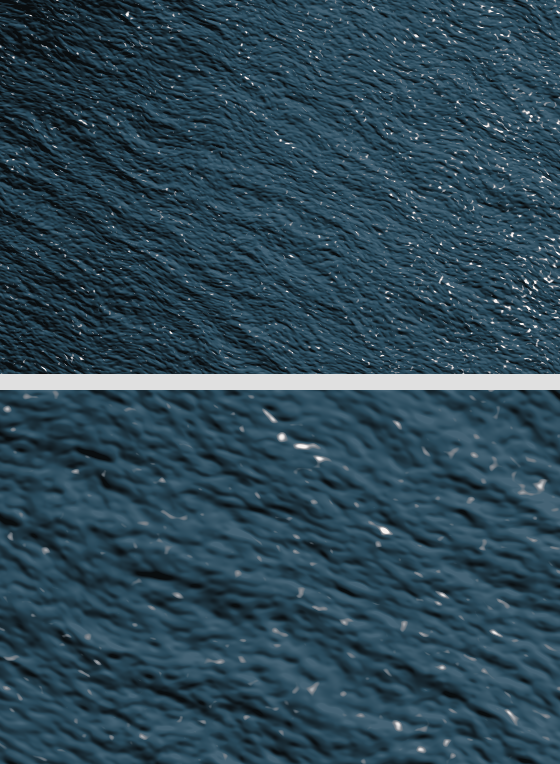
Top: the whole. Bottom: its middle third, enlarged.
A WebGL 1 fragment shader for this texture:

```glsl
precision highp float;
// Dark blue sea seen from above, with wind ripples and sun glitter on the right.
// Layers of stretched gradient noise form a height field; its slope sets the
// tone, and fine noise near crests and sunlit water sets the glints.

#define SWELL_SLOPE 0.055
#define CHOP_SLOPE 0.065
#define RIPPLE_SLOPE 0.085
#define FINE_SLOPE 0.095
#define SLOPE_STEP 0.003
#define WARP 0.016
#define GLINT_LEVEL 0.50

uniform vec2 u_resolution;

const vec3 ABYSS = vec3(0.035, 0.05, 0.06);
const vec3 WATER = vec3(0.16, 0.29, 0.36);
const vec3 SKYLIT = vec3(0.27, 0.39, 0.46);
const vec3 SHEEN = vec3(0.47, 0.50, 0.53);
const vec3 SUNLIGHT = vec3(0.97, 0.95, 0.94);

vec2 gradientAt(vec2 cell) {
  float h = fract(sin(dot(cell, vec2(127.1, 311.7))) * 43758.5453);
  return vec2(cos(6.2832 * h), sin(6.2832 * h));
}

float noise(vec2 p) {
  vec2 i = floor(p), f = p - i;
  vec2 w = f * f * f * (f * (f * 6.0 - 15.0) + 10.0);
  vec2 right = vec2(1.0, 0.0), up = vec2(0.0, 1.0);
  float a = dot(gradientAt(i), f);
  float b = dot(gradientAt(i + right), f - right);
  float c = dot(gradientAt(i + up), f - up);
  float d = dot(gradientAt(i + 1.0), f - 1.0);
  return 1.4 * mix(mix(a, b, w.x), mix(c, d, w.x), w.y);
}

// Coordinates along and across waves whose crests fall to the right.
vec2 alongCrest(vec2 p, float angle) {
  float c = cos(angle), s = sin(angle);
  return vec2(c * p.x - s * p.y, s * p.x + c * p.y);
}

float swellField(vec2 p) {
  return noise(alongCrest(p, 0.62) * vec2(3.2, 11.0) + 3.7) - 0.08;
}

// Sharp-crested wave, scaled so that its slope is close to one.
float ridge(float n, float frequency) {
  return -2.0 * sqrt(n * n + 0.008) / frequency;
}

// Rounded, broken wave of the same slope.
float hump(float n, float frequency) {
  return 1.6 * (n - 0.5 * sqrt(n * n + 0.01)) / frequency;
}

float seaHeight(vec2 p) {
  float chop = noise(alongCrest(p, 0.48) * vec2(13.0, 31.0) + 21.3);
  float ripple = noise(alongCrest(p, 0.38) * vec2(34.0, 72.0) + 47.9);
  float fine = noise(alongCrest(p, 0.30) * vec2(72.0, 135.0) + 83.1);
  return SWELL_SLOPE * ridge(swellField(p), 11.0)
       + CHOP_SLOPE * ridge(chop - 0.07, 31.0)
       + RIPPLE_SLOPE * hump(ripple, 72.0)
       + FINE_SLOPE * hump(fine, 135.0);
}

// Broad light: dim on the left and below, deepest in the upper left corner.
float ambient(vec2 p) {
  float light = mix(0.36, 0.63, smoothstep(0.0, 1.0, p.x));
  vec2 corner = (p - vec2(0.0, 1.06)) / vec2(0.5, 0.3);
  light -= 0.24 * exp(-dot(corner, corner));
  return light - 0.09 * (1.0 - smoothstep(0.0, 0.45, p.y));
}

// Sun glitter: grows to the right, strongest in a pool near the right edge.
float sunAmount(vec2 p) {
  vec2 pool = (p - vec2(1.47, 0.22)) / vec2(0.16, 0.09);
  return 0.9 * smoothstep(0.6, 1.6, p.x) + 0.7 * exp(-dot(pool, pool));
}

void main() {
  vec2 p = gl_FragCoord.xy / u_resolution.y;
  vec2 sea = p + WARP * vec2(noise(p * 6.0), noise(p * 6.0 + 17.0));

  // Faces rising away from the viewer are dark, far sides catch the sky.
  vec2 away = vec2(0.42, 0.91) * SLOPE_STEP;
  float slope = (seaHeight(sea) - seaHeight(sea + away)) / SLOPE_STEP;
  float patches = noise(p * vec2(5.0, 6.0) + 61.0);
  float tone = ambient(p) + slope + 0.05 * patches;

  vec3 color = mix(ABYSS, WATER, clamp(tone / 0.6, 0.0, 1.0));
  color = mix(color, SKYLIT, clamp((tone - 0.6) / 0.4, 0.0, 1.0));

  // Glints gather in broken lines along the swell crests.
  float crest = 1.0 - smoothstep(0.0, 0.13, abs(swellField(sea + away)));
  crest *= smoothstep(-0.15, 0.35, patches);
  float sparkle = noise(alongCrest(sea, 0.45) * vec2(85.0, 125.0) + 131.0);
  float clusters = noise(alongCrest(sea, 0.55) * vec2(17.0, 38.0) + 171.0);
  float glint = 0.8 * sparkle + 0.35 * clusters + 0.5 * slope;
  glint += 0.27 * crest + 0.22 * sunAmount(p);
  color = mix(color, SHEEN, smoothstep(GLINT_LEVEL, GLINT_LEVEL + 0.24, glint));
  color = mix(color, SUNLIGHT, smoothstep(GLINT_LEVEL + 0.2, GLINT_LEVEL + 0.5, glint));

  gl_FragColor = vec4(color, 1.0);
}
```
